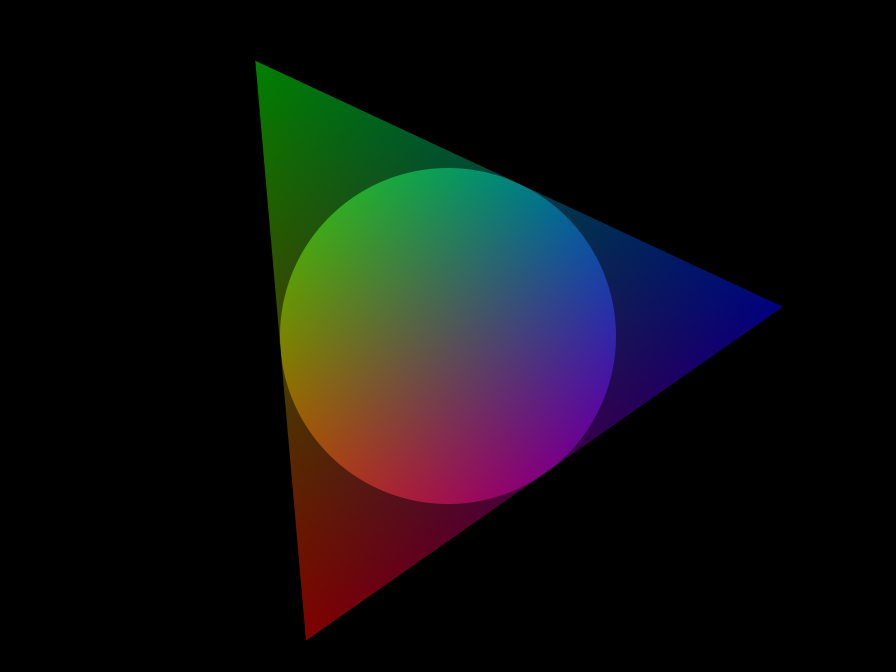
This background is drawn by a WebGL 1 fragment shader. Its source:

```glsl
precision highp float;

uniform vec2 u_resolution;

// Lengths are in units of the canvas height, angles in radians.
const vec2 CENTER = vec2(0.5, 0.5);
const float CIRCUMRADIUS = 0.5;
const float CIRCLE_RADIUS = 0.25;
const float TILT = 0.0872;
const float THIRD_TURN = 2.0943951;
const float TRIANGLE_BRIGHTNESS = 0.5;
const float CIRCLE_BRIGHTNESS = 1.0;
const vec3 BACKGROUND = vec3(0.0);

// Weight of one corner of the equilateral triangle, 1 at that corner.
float cornerWeight(vec2 p, float angle) {
  vec2 direction = vec2(cos(angle), sin(angle));
  return (1.0 + 2.0 * dot(p, direction) / CIRCUMRADIUS) / 3.0;
}

// Antialiased coverage from a distance that is positive inside.
float coverage(float inside, float pixel) {
  return clamp(0.5 + inside / pixel, 0.0, 1.0);
}

void main() {
  float pixel = 1.0 / u_resolution.y;
  vec2 p = (gl_FragCoord.xy - CENTER * u_resolution) * pixel;

  // Corner weights serve directly as red, green and blue.
  vec3 weights = vec3(
    cornerWeight(p, TILT - THIRD_TURN),
    cornerWeight(p, TILT + THIRD_TURN),
    cornerWeight(p, TILT));
  vec3 hue = clamp(weights, 0.0, 1.0);

  // The smallest weight scales to the distance from the nearest side.
  float smallest = min(weights.r, min(weights.g, weights.b));
  float triangle = coverage(1.5 * CIRCUMRADIUS * smallest, pixel);
  float circle = coverage(CIRCLE_RADIUS - length(p), pixel);

  // Dim triangle with a brighter inscribed circle.
  float brightness = mix(TRIANGLE_BRIGHTNESS, CIRCLE_BRIGHTNESS, circle);
  gl_FragColor = vec4(mix(BACKGROUND, hue * brightness, triangle), 1.0);
}
```
